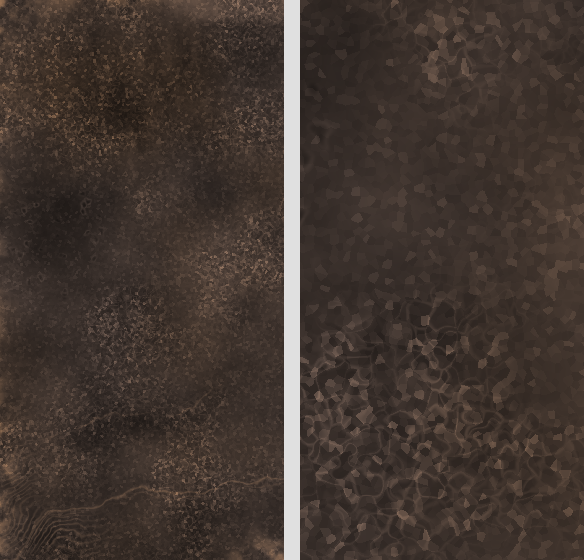
Left, the full canvas; right, a detail of the centre.
Write a WebGL 2 fragment shader that draws this texture.

```glsl
#version 300 es
precision highp float;
// Oxidised dark metal slab: cloudy brown patina, pitted crust, ochre veins and rusty edges.

#define BASE_TONE 0.228
#define CLOUD_AMOUNT 0.17
#define GRAIN_AMOUNT 0.32
#define GRAIN_SCALE 215.0
#define CRUST_AMOUNT 0.085
#define CRUST_SCALE 88.0
#define PIT_SCALE 40.0
#define FLECK_AMOUNT 0.14
#define GOLD_AMOUNT 0.24
#define VEIN_AMOUNT 0.13
#define COOL_TINT vec3(1.0, 0.83, 0.75)
#define WARM_TINT vec3(1.0, 0.765, 0.59)

uniform vec2 u_resolution;
out vec4 fragColor;

vec2 hash2(vec2 p) {
  vec3 q = fract(p.xyx * vec3(0.1031, 0.1030, 0.0973));
  q += dot(q, q.yzx + 33.33);
  return fract((q.xx + q.yz) * q.zy);
}

float noise(vec2 p) {
  vec2 i = floor(p), f = fract(p);
  f = f * f * (3.0 - 2.0 * f);
  float low = mix(hash2(i).x, hash2(i + vec2(1, 0)).x, f.x);
  float high = mix(hash2(i + vec2(0, 1)).x, hash2(i + vec2(1, 1)).x, f.x);
  return mix(low, high, f.y);
}

float fbm(vec2 p) {
  float sum = 0.0, amp = 0.5;
  for (int k = 0; k < 5; k++) {
    sum += amp * noise(p);
    p = mat2(1.6, 1.2, -1.2, 1.6) * p + 17.3;
    amp *= 0.5;
  }
  return sum / 0.97;
}

// Cellular noise: nearest distance, second distance, random value of the cell
vec3 cells(vec2 p) {
  vec2 home = floor(p);
  vec3 best = vec3(9.0, 9.0, 0.0);
  for (int y = -1; y <= 1; y++)
    for (int x = -1; x <= 1; x++) {
      vec2 id = home + vec2(x, y);
      float d = length(id + hash2(id + 50.0) - p);
      if (d < best.x) best = vec3(d, best.x, hash2(id + 91.0).y);
      else best.y = min(best.y, d);
    }
  return best;
}

float blob(vec2 p, vec2 center, vec2 radius) {
  vec2 d = (p - center) / radius;
  return exp(-dot(d, d));
}

float ridge(float d, float width) {
  return exp(-d * d / (width * width));
}

void main() {
  vec2 p = gl_FragCoord.xy / u_resolution.y;
  vec2 warp = vec2(fbm(p * 7.0), fbm(p * 7.0 + 40.0)) - 0.5;
  vec2 q = p + 0.13 * warp;

  // Broad light and dark areas
  float pitted = blob(q, vec2(0.10, 0.56), vec2(0.12, 0.17));
  float sooty = blob(q, vec2(0.28, 0.83), vec2(0.09, 0.13));
  float pale = blob(q, vec2(0.40, 0.54), vec2(0.14, 0.10))
             + 0.75 * blob(q, vec2(0.27, 0.34), vec2(0.18, 0.09))
             + 0.75 * blob(q, vec2(0.28, 0.16), vec2(0.11, 0.05));
  float band = smoothstep(0.94, 0.97, q.y) * smoothstep(0.27, 0.34, q.x);
  float slope = q.y - 0.235 - 0.45 * (q.x - 0.22);
  float shadow = ridge(slope, 0.027) * ridge(q.x - 0.21, 0.08);
  float dusk = blob(q, vec2(0.46, 0.68), vec2(0.09, 0.07))
             + 0.7 * blob(q, vec2(0.38, 0.06), vec2(0.13, 0.06));
  float tone = BASE_TONE + 0.055 * pale + 0.09 * band
             - 0.045 * pitted - 0.04 * sooty - 0.055 * shadow - 0.03 * dusk;
  tone += CLOUD_AMOUNT * (fbm(p * 11.0 + 5.0) - 0.5);
  tone += 0.10 * sooty * (noise(vec2(p.x * 60.0, p.y * 11.0)) - 0.5);

  // Curled crust outlines
  vec2 curl = vec2(noise(p * 120.0), noise(p * 120.0 + 31.0)) - 0.5;
  vec3 crust = cells(p * CRUST_SCALE + 1.1 * curl);
  float crusted = smoothstep(0.38, 0.72, fbm(p * 9.0 + 80.0) + 0.25 * pale - 0.3 * pitted - 0.15 * sooty);
  float rim = 1.0 - smoothstep(0.04, 0.32, crust.y - crust.x);
  tone += CRUST_AMOUNT * crusted * (rim * (0.3 + crust.z) - 0.12);

  // Round pits with pale rims
  vec3 pit = cells(p * PIT_SCALE + 0.35 * curl);
  float chosen = smoothstep(0.45, 0.6, pit.z) * smoothstep(0.25, 0.7, pitted);
  tone += chosen * (0.09 * ridge(pit.x - 0.2, 0.08) * noise(p * 90.0) - 0.035 * ridge(pit.x, 0.16));

  // Rusty edges and corners
  float edge = blob(p, vec2(0.0, 1.0), vec2(0.07, 0.06))
             + 0.8 * blob(p, vec2(0.20, 1.01), vec2(0.13, 0.025))
             + 0.5 * exp(-p.x / 0.013)
             + 0.8 * blob(p, vec2(0.0, 0.12), vec2(0.025, 0.10))
             + blob(p, vec2(0.50, 0.0), vec2(0.09, 0.045));
  float gold = edge * smoothstep(0.38, 0.68, fbm(p * 38.0));

  // Long veins and the contour bundle in the lower corner
  float lowVein = q.y - 0.035 - 0.28 * q.x - 0.008 * sin(q.x * 31.0);
  float highVein = slope - 0.022;
  float broken = smoothstep(0.25, 0.6, noise(p * 24.0));
  float veins = ridge(lowVein, 0.0022) + 0.5 * ridge(lowVein + 0.009, 0.0016) * broken;
  veins += 0.8 * ridge(highVein, 0.002) * broken * smoothstep(0.06, 0.12, p.x) * smoothstep(0.42, 0.34, p.x);
  float layers = 0.5 + 0.5 * cos(lowVein * 620.0 + 5.0 * noise(p * 18.0));
  float bundle = blob(p, vec2(0.09, 0.05), vec2(0.08, 0.035)) + 0.5 * blob(p, vec2(0.03, 0.14), vec2(0.035, 0.08));
  veins += bundle * (layers * layers * layers * 1.2 - 0.3);

  // Fine grain and bright flecks
  vec3 grain = cells(p * GRAIN_SCALE);
  float rough = 0.55 + 0.6 * crusted + 0.4 * min(edge, 1.0) - 0.2 * pitted;
  float ochre = blob(q, vec2(0.13, 0.86), vec2(0.15, 0.13));
  float fleck = pow(grain.z, 9.0) * (0.35 + 0.7 * crusted + 0.5 * ochre);
  tone *= 1.0 + GRAIN_AMOUNT * rough * (grain.z - 0.5);
  tone += FLECK_AMOUNT * fleck + GOLD_AMOUNT * gold + VEIN_AMOUNT * veins;
  tone = clamp(tone, 0.10, 0.68);

  // Cool grey browns turn to ochre where bright or rusty
  float warmth = 0.9 * (fbm(p * 6.0 + 12.0) - 0.3) + 1.3 * (tone - 0.24)
               + 0.5 * gold + 0.35 * veins + 0.4 * ochre + 0.35 * sooty - 0.3 * pitted;
  fragColor = vec4(tone * mix(COOL_TINT, WARM_TINT, clamp(warmth, 0.0, 1.2)), 1.0);
}
```
